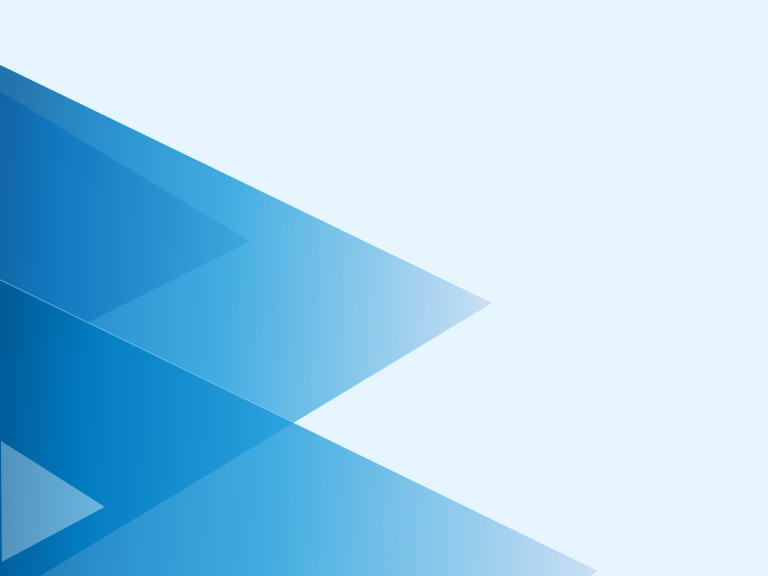
Reproduce this background procedurally as a Shadertoy shader.

```glsl
// Overlapping translucent blue wedges pointing right across a pale sky-blue field.

// Signed distance to a wedge opening left from its tip; slopes = (upper, lower).
float wedge(vec2 p, vec2 tip, vec2 slopes) {
    vec2 q = p - tip;
    float upper = (q.y + slopes.x * q.x) / sqrt(1.0 + slopes.x * slopes.x);
    float lower = (slopes.y * q.x - q.y) / sqrt(1.0 + slopes.y * slopes.y);
    return max(upper, lower);
}

// Coverage of a shape, softened over about one pixel.
float cover(float d) {
    return clamp(0.5 - d * iResolution.y, 0.0, 1.0);
}

// Blue that fades to lavender at the tip.
vec3 lightRamp(float t) {
    vec3 c = mix(vec3(0.14, 0.455, 0.675), vec3(0.17, 0.575, 0.815), clamp(t / 0.2, 0.0, 1.0));
    c = mix(c, vec3(0.255, 0.675, 0.88), clamp((t - 0.2) / 0.25, 0.0, 1.0));
    c = mix(c, vec3(0.50, 0.77, 0.915), clamp((t - 0.45) / 0.25, 0.0, 1.0));
    return mix(c, vec3(0.79, 0.875, 0.96), clamp((t - 0.7) / 0.3, 0.0, 1.0));
}

// Saturated blue where the two large wedges overlap.
vec3 deepRamp(float t) {
    vec3 c = mix(vec3(0.0, 0.37, 0.61), vec3(0.01, 0.485, 0.76), clamp(t / 0.14, 0.0, 1.0));
    return mix(c, vec3(0.17, 0.64, 0.87), clamp((t - 0.14) / 0.34, 0.0, 1.0));
}

// Medium blue of the faint inner wedge.
vec3 innerRamp(float t) {
    vec3 c = mix(vec3(0.07, 0.40, 0.65), vec3(0.06, 0.47, 0.75), clamp(t / 0.2, 0.0, 1.0));
    return mix(c, vec3(0.24, 0.66, 0.87), clamp((t - 0.2) / 0.8, 0.0, 1.0));
}

void mainImage(out vec4 fragColor, in vec2 fragCoord) {
    vec2 p = fragCoord / iResolution.y;

    // Wedge shapes
    float upperShape = cover(wedge(p, vec2(0.854, 0.474), vec2(0.484, 0.604)));
    float lowerDist = wedge(p, vec2(1.038, 0.0087), vec2(0.4866, 0.604));
    float lowerShape = cover(lowerDist);
    float innerShape = cover(wedge(p, vec2(0.434, 0.581), vec2(0.600, 0.500)));
    float smallDist = wedge(p, vec2(0.182, 0.120), vec2(0.635, 0.534));
    float smallShape = cover(max(smallDist, 0.0035 - 0.008 * p.y - p.x));

    // Upper wedge with its inner wedge, on slightly tilted gradients
    vec3 color = vec3(0.902, 0.961, 1.0);
    float upperT = (p.x - 0.06 * (p.y - 0.5)) / 0.854;
    color = mix(color, lightRamp(upperT), upperShape);
    float innerT = (p.x - 0.04 * (p.y - 0.6)) / 0.434;
    color = mix(color, innerRamp(innerT), innerShape);

    // Lower wedge, deeper where it crosses the upper one
    float lowerT = (p.x - 0.05 * (p.y - 0.15)) / 1.038;
    vec3 overlap = deepRamp(lowerT) * (1.0 - 0.015 * innerShape);
    color = mix(color, mix(lightRamp(lowerT), overlap, upperShape), lowerShape);

    // Thin highlight along the crossing edge
    float rim = 1.0 - smoothstep(0.0, 0.0022, abs(lowerDist - 0.0005));
    color = mix(color, vec3(0.55, 0.80, 0.94), 0.5 * rim * upperShape);

    // Small pale wedge in the corner
    color = mix(color, vec3(1.0), smallShape * (0.32 + 0.5 * p.x));

    fragColor = vec4(color, 1.0);
}
```
